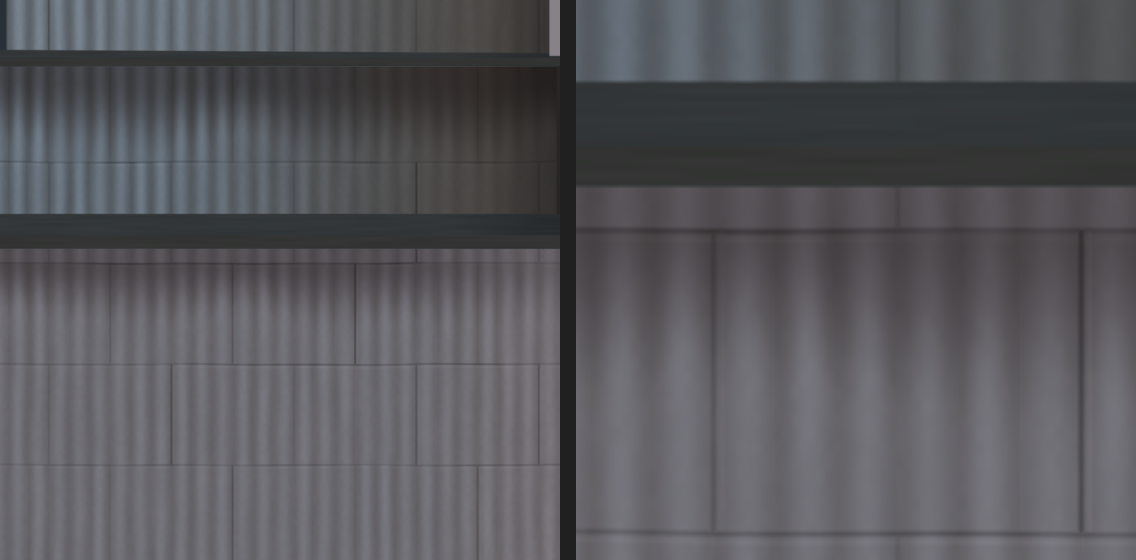
Left: the whole. Right: its middle third, enlarged.
Give the GLSL for this texture, as a Shadertoy shader.

```glsl
// Corrugated grey wall tiles behind two dark shelves, in dim side light.
// A cosine makes the ribs, a running bond places the tile seams, and
// smooth gradients shade each bay before the shelves are laid on top.

const float RIB_WIDTH = 0.03646;      // 27.4 ribs across
const float RIB_VALLEY = 0.634;       // position of one dark groove
const float TILE_WIDTH = 6.0 * RIB_WIDTH;
const float TILE_HEIGHT = 0.1805;
const float TILE_BASE = 0.169;        // height of one horizontal seam
const float SHELF_LOW_TOP = 0.618;
const float SHELF_LOW_BOTTOM = 0.556;
const float SHELF_HIGH_BOTTOM = 0.881;

const vec3 WALL_GREY = vec3(0.425, 0.420, 0.445);
const vec3 WALL_BLUE = vec3(0.375, 0.410, 0.445);
const vec3 WALL_BROWN = vec3(0.285, 0.272, 0.262);
const vec3 SHADOW_TINT = vec3(0.64, 0.59, 0.58);
const vec3 SHELF_TOP = vec3(0.195, 0.212, 0.222);
const vec3 SHELF_FRONT = vec3(0.198, 0.203, 0.198);
const vec3 SIDE_DARK = vec3(0.155, 0.150, 0.145);
const vec3 FRAME_BLUE = vec3(0.150, 0.190, 0.210);
const vec3 PANEL_LIGHT = vec3(0.530, 0.510, 0.530);

float hash(vec2 p) {
    return fract(sin(dot(p, vec2(127.1, 311.7))) * 43758.5453);
}

float noise(vec2 p) {
    vec2 i = floor(p), f = fract(p);
    f = f * f * (3.0 - 2.0 * f);
    return mix(mix(hash(i), hash(i + vec2(1, 0)), f.x),
               mix(hash(i + vec2(0, 1)), hash(i + vec2(1, 1)), f.x), f.y);
}

float band(float x, float lo, float hi, float soft) {
    return smoothstep(lo - soft, lo + soft, x) * (1.0 - smoothstep(hi - soft, hi + soft, x));
}

float box(vec2 p, vec2 lo, vec2 hi, float soft) {
    return band(p.x, lo.x, hi.x, soft) * band(p.y, lo.y, hi.y, soft);
}

float line(float d, float width, float soft) {
    return 1.0 - smoothstep(width - soft, width + soft, abs(d));
}

// Rib height from -1 in the groove to 1 on the crest, uneven per rib and tile row
float ribs(vec2 p) {
    float x = (p.x - RIB_VALLEY) / RIB_WIDTH;
    float row = floor((p.y - TILE_BASE) / TILE_HEIGHT);
    float wobble = 0.10 * (noise(vec2(x * 0.7, p.y * 9.0)) - 0.5);
    float variation = 0.75 + 0.5 * hash(vec2(floor(x), row));
    return -cos(6.28318 * (x + wobble)) * variation;
}

// Seam darkness: x for the dark joint, y for the pale lip beside it
vec2 seams(vec2 p, float soft) {
    float y = (p.y - TILE_BASE) / TILE_HEIGHT;
    float row = floor(y);
    float x = (p.x - RIB_VALLEY) / TILE_WIDTH + 0.5 * mod(row + 1.0, 2.0);
    float dx = (x - round(x)) * TILE_WIDTH;
    float dy = (y - round(y)) * TILE_HEIGHT + 0.003 * (noise(vec2(p.x * 9.0, round(y))) - 0.5);
    float upright = 0.15 + 0.85 * pow(hash(vec2(round(x), row + 4.0)), 2.0);
    upright = max(upright, line(p.x - RIB_VALLEY, 0.05, 0.01) * band(y, 1.0, 2.0, 0.01));
    float level = 0.25 + 0.55 * noise(vec2(p.x * 14.0, round(y) * 7.0));
    float joint = max(upright * line(dx, 0.0015, soft), level * line(dy, 0.0015, soft));
    float lip = max(upright * line(dx - 0.005, 0.0015, soft), level * line(dy + 0.005, 0.0015, soft));
    return vec2(joint, lip);
}

// Uneven shadow falling from a ledge, longer in the grooves
float ledgeShadow(vec2 p, float ledge, float reach, float rib) {
    float depth = (ledge - p.y) / (reach * (0.8 + 0.5 * noise(vec2(p.x * 7.0, ledge))) - 0.012 * rib);
    return (1.0 - smoothstep(0.15, 1.0, depth)) * step(0.0, depth);
}

vec3 wall(vec2 p, float soft) {
    float rib = ribs(p);
    float upper = step(SHELF_LOW_BOTTOM + 0.02, p.y);
    float topBay = step(SHELF_HIGH_BOTTOM + 0.01, p.y);
    float fade = smoothstep(0.25, 0.92, p.x);

    // Base light of the bays
    vec3 bay = mix(WALL_BLUE, WALL_BROWN, fade) + 0.035 * topBay * (1.0 - 0.6 * fade);
    vec3 low = WALL_GREY + vec3(0.015, 0.005, 0.0) * smoothstep(0.7, 1.0, p.x);
    vec3 col = mix(low, bay, upper);

    // Shadows under the shelves and in the right corner
    float highShadow = ledgeShadow(p, SHELF_HIGH_BOTTOM, 0.15, rib) * upper;
    float lowShadow = ledgeShadow(p, SHELF_LOW_BOTTOM, 0.135, rib) * (1.0 - upper);
    lowShadow *= 0.85 - 0.4 * smoothstep(0.65, 1.0, p.x);
    lowShadow *= 1.0 - 0.25 * smoothstep(0.529, 0.533, p.y);
    col *= mix(vec3(1.0), SHADOW_TINT, max(0.9 * highShadow, lowShadow));
    col *= 1.0 - 0.3 * upper * smoothstep(0.84, 1.0, p.x);

    // Ribs, seams and wear
    float contrast = mix(0.075, mix(0.125, 0.03, fade), upper);
    col *= 1.0 + contrast * rib * vec3(0.92, 1.0, 1.08);
    vec2 seam = seams(p, soft);
    col *= 1.0 - 0.28 * seam.x + 0.07 * seam.y;
    float wear = noise(p * vec2(70.0, 14.0)) + 0.6 * noise(p * vec2(190.0, 120.0)) - 0.8;
    return col * (1.0 + 0.045 * wear);
}

void mainImage(out vec4 fragColor, in vec2 fragCoord) {
    vec2 p = fragCoord / iResolution.xy;
    float soft = max(0.0018, 0.75 / iResolution.y);
    vec3 col = wall(p, soft);

    // Uprights at the sides
    col = mix(col, FRAME_BLUE, box(p, vec2(-0.1, 0.9), vec2(0.012, 1.1), 0.003));
    col = mix(col, SIDE_DARK, box(p, vec2(0.994, 0.58), vec2(1.1, 0.9), soft));

    // Shelves: top face, then front edge
    float grain = 0.018 * (noise(p * vec2(12.0, 240.0)) - 0.5);
    float highTop = 0.911 - 0.006 * p.x;
    float highBottom = SHELF_HIGH_BOTTOM + 0.002 * p.x;
    vec3 topFace = SHELF_TOP * (1.0 - 0.2 * smoothstep(0.75, 1.0, p.x)) + grain;
    vec3 front = SHELF_FRONT + grain;
    col = mix(col, topFace, band(p.y, SHELF_HIGH_BOTTOM, highTop, soft));
    col = mix(col, front, band(p.y, highBottom, 0.897, soft));
    col = mix(col, topFace, band(p.y, SHELF_LOW_BOTTOM, SHELF_LOW_TOP, soft));
    col = mix(col, front, band(p.y, SHELF_LOW_BOTTOM, 0.580, soft));

    // Pale panel in the upper right corner
    col = mix(col, PANEL_LIGHT, box(p, vec2(0.981, 0.900), vec2(1.1, 1.1), soft));
    fragColor = vec4(col, 1.0);
}
```
